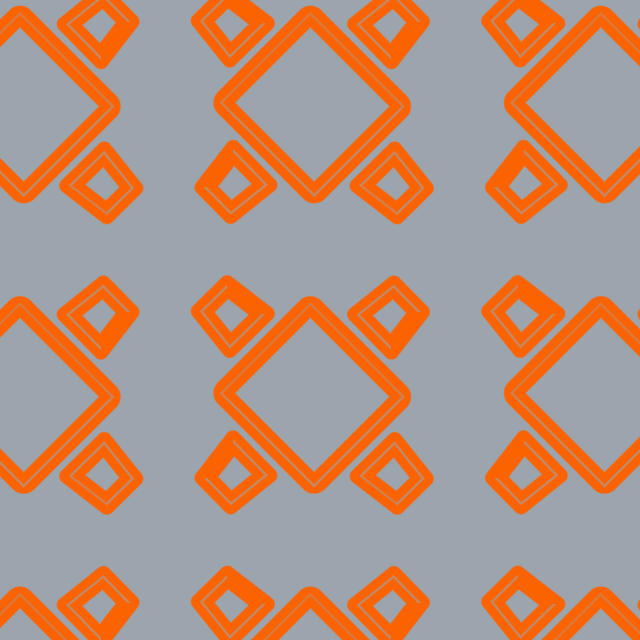
Give the GLSL for this pattern, as a Shadertoy shader.

```glsl
#define PERIOD 0.4538
#define TILE_CENTER vec2(0.4879, 0.3829)
#define GROUND vec3(0.61, 0.643, 0.68)
#define ORANGE vec3(0.985, 0.385, 0.0)
#define BAND 0.0677
#define SEAM 0.0075
#define DIAMOND_HALF vec2(0.260, 0.251)
#define DIAMOND_ROUND 0.0516
#define KITE_ROUND 0.0258
#define KITE_SHIFT 0.0072

// Coverage of the region where d is negative
float fill(float d, float aa) {
    return 1.0 - smoothstep(-aa, aa, d);
}

// Ring of width BAND, split by a fainter seam along its middle
float splitBand(float dist, float plane, float radius, float seamDepth, float aa) {
    float halfBand = 0.5 * BAND;
    float ring = fill(abs(dist - radius + halfBand) - halfBand, aa);
    float seam = fill(abs(plane - radius + halfBand) - 0.5 * SEAM, aa);
    return ring * (1.0 - seamDepth * seam);
}

// Diamond with a sharp opening and rounded outer corners
float diamond(vec2 p, float aa) {
    vec2 turned = vec2(p.x - p.y, p.x + p.y) * sqrt(0.5);
    vec2 q = abs(turned) - DIAMOND_HALF + DIAMOND_ROUND;
    float plane = max(q.x, q.y);
    float dist = length(max(q, 0.0)) + min(plane, 0.0);
    float seamDepth = mix(0.65, 0.4, smoothstep(-0.05, 0.05, p.y));
    return splitBand(dist, plane, DIAMOND_ROUND, seamDepth, aa);
}

// Kite in the first quadrant; its lower right edge can lose the seam
float kite(vec2 p, float closedDepth, float aa) {
    vec2 corners[4] = vec2[4](vec2(0.281, 0.385), vec2(0.379, 0.2855),
                              vec2(0.2726, 0.1478), vec2(0.1463, 0.277));
    float nearest = 1e3;
    float plane = -1e3;
    int edge = 0;
    for (int i = 0; i < 4; i++) {
        vec2 side = corners[(i + 1) % 4] - corners[i];
        vec2 w = p - corners[i];
        float t = clamp(dot(w, side) / dot(side, side), 0.0, 1.0);
        nearest = min(nearest, length(w - side * t));
        float h = dot(w, normalize(vec2(-side.y, side.x)));
        if (h > plane) {
            plane = h;
            edge = i;
        }
    }
    float dist = plane > 0.0 ? nearest : plane;
    float seamDepth = edge == 1 ? closedDepth : 0.65;
    return splitBand(dist, plane, KITE_ROUND, seamDepth, aa);
}

void mainImage(out vec4 fragColor, in vec2 fragCoord) {
    vec2 uv = fragCoord / iResolution.y;
    vec2 p = fract((uv - TILE_CENTER) / PERIOD + 0.5) - 0.5;
    float aa = 1.0 / (iResolution.y * PERIOD);

    // Turn every quadrant onto the first one
    int quadrant = p.y > 0.0 ? (p.x > 0.0 ? 0 : 1) : (p.x > 0.0 ? 3 : 2);
    vec2 k = p;
    for (int i = 0; i < quadrant; i++) k = vec2(k.y, -k.x);
    k -= KITE_SHIFT * float(quadrant % 2);

    float closedDepth = quadrant == 3 ? 0.5 : 0.0;
    float ink = max(diamond(p, aa), kite(k, closedDepth, aa));
    fragColor = vec4(mix(GROUND, ORANGE, ink), 1.0);
}
```
